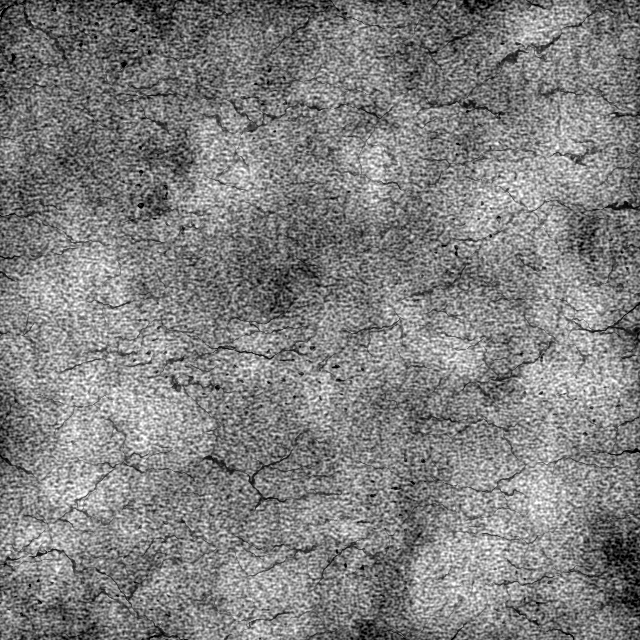
Reproduce this texture procedurally as a Shadertoy shader.

```glsl
#define BASE_TONE 0.565
#define BLOTCH_CONTRAST 0.30
#define GRAIN_CONTRAST 0.42
#define STREAK_CONTRAST 0.40
#define SMUDGE_DEPTH 0.26
#define PIT_DEPTH 0.40
#define CRACK_CELLS vec2(3.6, 6.2)
#define CRACK_WIDTH 0.0024
#define CRACK_DEPTH 0.85
#define EDGE_SHADE 0.22

vec2 hash2(vec2 cell) {
    vec3 h = fract(cell.xyx * vec3(0.1031, 0.1030, 0.0973));
    h += dot(h, h.yzx + 33.33);
    return fract((h.xx + h.yz) * h.zy);
}

float cornerSlope(vec2 cell, vec2 offset) {
    float angle = 6.2832 * hash2(cell).x;
    return dot(vec2(cos(angle), sin(angle)), offset);
}

float gradientNoise(vec2 p) {
    vec2 i = floor(p), f = p - i;
    vec2 u = f * f * f * (f * (f * 6.0 - 15.0) + 10.0);
    vec2 e = vec2(1.0, 0.0);
    float low = mix(cornerSlope(i, f), cornerSlope(i + e, f - e), u.x);
    float high = mix(cornerSlope(i + e.yx, f - e.yx), cornerSlope(i + 1.0, f - 1.0), u.x);
    return mix(low, high, u.y);
}

float fbm(vec2 p, float gain) {
    float sum = 0.0, amplitude = 1.0;
    for (int k = 0; k < 6; k++) {
        sum += amplitude * gradientNoise(p);
        p = mat2(1.6, 1.2, -1.2, 1.6) * p + 17.3;
        amplitude *= gain;
    }
    return sum;
}

// Distance to the nearest cell border in canvas units, and how level it runs
vec2 cellBorder(vec2 p, vec2 scale) {
    vec2 q = p * scale, base = floor(q), f = q - base;
    vec2 nearCell = vec2(0.0), nearest = vec2(0.0);
    float best = 8.0;
    for (int y = -1; y <= 1; y++)
    for (int x = -1; x <= 1; x++) {
        vec2 cell = vec2(x, y);
        vec2 r = cell + hash2(base + cell) - f;
        if (dot(r, r) < best) { best = dot(r, r); nearest = r; nearCell = cell; }
    }
    vec2 border = vec2(8.0, 0.0);
    for (int y = -2; y <= 2; y++)
    for (int x = -2; x <= 2; x++) {
        vec2 cell = nearCell + vec2(x, y);
        vec2 r = cell + hash2(base + cell) - f;
        vec2 gap = r - nearest;
        if (dot(gap, gap) < 0.0001) continue;
        vec2 normal = normalize(gap);
        vec2 slope = normal * scale;
        float d = dot(0.5 * (r + nearest), normal) / length(slope);
        if (d < border.x) border = vec2(d, abs(slope.y) / length(slope));
    }
    return border;
}

// Broken, ragged cracks at three sizes, mostly level
float cracks(vec2 p, float pixel) {
    vec2 warp = vec2(fbm(p * 7.0 + 3.1, 0.58), fbm(p * 7.0 + 41.7, 0.58));
    vec2 q = p + 0.035 * warp;
    float shade = 0.0, size = 1.0;
    for (int k = 0; k < 3; k++) {
        vec2 shift = vec2(5.3, 8.9) * float(k);
        vec2 border = cellBorder(q + shift, CRACK_CELLS / size);
        float present = smoothstep(-0.12, 0.22, gradientNoise(p * 5.0 / size + shift + 2.6));
        float ragged = 0.75 + 1.1 * gradientNoise(p * 38.0 + shift);
        float width = CRACK_WIDTH * mix(0.6, 1.0, size) * max(ragged, 0.15);
        float line = 1.0 - smoothstep(width - pixel, width + pixel, border.x);
        float halo = 0.22 * exp(-border.x / 0.006);
        float strength = present * mix(0.4, 1.0, border.y) * mix(0.55, 1.0, size);
        shade = max(shade, strength * max(line * clamp(ragged + 0.25, 0.0, 1.0), halo));
        size *= 0.58;
    }
    return shade;
}

void mainImage(out vec4 fragColor, in vec2 fragCoord) {
    vec2 uv = fragCoord / iResolution.xy;
    vec2 p = fragCoord / iResolution.y;
    float pixel = 1.0 / iResolution.y;

    // Weathered patches and faint upright stains
    float tone = BASE_TONE + BLOTCH_CONTRAST * fbm(p * 4.0 + 11.0, 0.62);
    tone += 0.10 * gradientNoise(p * vec2(38.0, 7.0));
    float smudge = smoothstep(0.15, 0.65, fbm(p * 5.5 + 63.0, 0.55));
    tone -= SMUDGE_DEPTH * smudge;

    // Fine grain with level brush lines
    vec2 turned = mat2(0.8, 0.6, -0.6, 0.8) * p;
    tone += GRAIN_CONTRAST * gradientNoise(turned * 215.0);
    tone += STREAK_CONTRAST * gradientNoise(p * vec2(105.0, 225.0) + 0.6 * gradientNoise(p * 31.0));

    // Pits gathered in loose groups
    float pit = smoothstep(0.36, 0.48, gradientNoise(p * vec2(75.0, 95.0) + 7.0));
    tone -= PIT_DEPTH * pit * smoothstep(-0.05, 0.35, gradientNoise(p * 6.0 + 29.0));

    // Cracks, then grime along the rim
    tone *= 1.0 - CRACK_DEPTH * cracks(p, pixel);
    float rim = exp(-(1.0 - uv.y) / 0.035) + 0.5 * exp(-uv.y / 0.02);
    rim += 0.6 * (exp(-uv.x / 0.025) + exp(-(1.0 - uv.x) / 0.02));
    tone -= EDGE_SHADE * rim;

    fragColor = vec4(vec3(clamp(tone, 0.0, 1.0)), 1.0);
}
```
